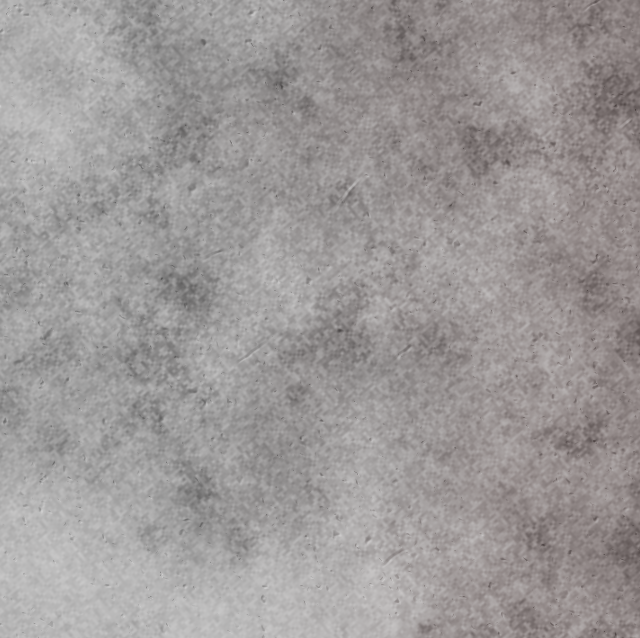
Give the GLSL for this texture, as a Shadertoy shader.

```glsl
// Weathered concrete: a pale, cool left and lower edge fades to a warm, dark right.
// Warped gradients set the broad tone; fractal stains, crumbly grain, clustered
// pits and a few diagonal scratches are layered on top.

const float MID_TONE = 0.622;
const float PALE_GAIN = 0.098;
const float SHADE_GAIN = 0.090;
const float CLOUD_GAIN = 0.21;
const float STAIN_GAIN = 0.075;
const float CRUMB_GAIN = 0.085;
const float GRAIN_GAIN = 0.21;
const float PIT_GAIN = 0.17;
const float GRAIN_CELLS = 205.0;
const int PIT_LAYERS = 4;
const int SCRATCHES = 7;
const vec3 COOL_TINT = vec3(0.002, 0.000, 0.000);
const vec3 WARM_TINT = vec3(0.027, -0.010, -0.013);

vec2 hash2(vec2 p) {
    vec3 q = fract(p.xyx * vec3(0.1031, 0.1030, 0.0973));
    q += dot(q, q.yzx + 33.33);
    return fract((q.xx + q.yz) * q.zy);
}

float noise(vec2 p) {
    vec2 i = floor(p), f = fract(p);
    f = f * f * (3.0 - 2.0 * f);
    float low = mix(hash2(i).x, hash2(i + vec2(1, 0)).x, f.x);
    float high = mix(hash2(i + vec2(0, 1)).x, hash2(i + vec2(1, 1)).x, f.x);
    return mix(low, high, f.y);
}

mat2 rotate(float a) {
    return mat2(cos(a), sin(a), -sin(a), cos(a));
}

float fbm(vec2 p) {
    float sum = 0.0, weight = 0.5;
    for (int i = 0; i < 5; i++) {
        sum += weight * noise(p);
        p = rotate(0.6) * p * 2.03 + 11.7;
        weight *= 0.55;
    }
    return sum * 0.94;
}

// Irregular pits, sparse on each grid layer, each kept inside its cell
float pits(vec2 p, float density) {
    float dark = 0.0, cells = 22.0;
    vec2 wobble = vec2(noise(p * 160.0), noise(p * 160.0 + 40.0)) - 0.5;
    for (int i = 0; i < PIT_LAYERS; i++) {
        vec2 g = p * cells + float(i) * 7.3;
        vec2 place = hash2(floor(g) + 19.0 * float(i));
        vec2 kind = hash2(floor(g) + 71.0 + 23.0 * float(i));
        vec2 q = fract(g) - 0.5 - (place - 0.5) * 0.4;
        q = rotate(-0.8 + 2.6 * (place.y - 0.5)) * (q + wobble * 0.007 * cells);
        q.y *= 1.1 + 0.7 * kind.y;
        float radius = 0.10 + 0.15 * kind.y * kind.y;
        float present = 1.0 - smoothstep(density * 0.8, density, kind.x);
        float blob = 1.0 - smoothstep(radius * 0.1, radius * 1.3, length(q));
        dark = max(dark, present * blob * (0.3 + 0.7 * place.x));
        cells *= 1.48;
    }
    return dark;
}

// Short slanted marks: positive is a bright scrape, negative a dark groove
float scratches(vec2 p) {
    float sum = 0.0;
    for (int i = 0; i < SCRATCHES; i++) {
        vec2 place = hash2(vec2(float(i) * 3.7 + 2.0, 8.0));
        vec2 kind = hash2(vec2(float(i) * 5.1 + 4.0, 31.0));
        vec2 q = rotate(-0.45 - 0.5 * kind.x) * (p - place);
        float halfLength = 0.015 + 0.025 * kind.y;
        q.y += (noise(p * 70.0) - 0.5) * 0.006;
        float along = 1.0 - smoothstep(halfLength * 0.4, halfLength, abs(q.x));
        along *= 0.4 + 0.6 * noise(p * 90.0 + 5.0);
        float groove = 1.0 - smoothstep(0.0006, 0.0038, abs(q.y));
        float lip = 1.0 - smoothstep(0.0004, 0.0028, abs(q.y + 0.0038));
        float bright = step(0.55, kind.x);
        sum += along * mix(lip * 0.5 - groove, groove - lip * 0.4, bright);
    }
    return clamp(sum, -1.0, 1.0);
}

void mainImage(out vec4 fragColor, in vec2 fragCoord) {
    vec2 uv = fragCoord / iResolution.xy;
    vec2 p = fragCoord / iResolution.y;

    // Broad light, with edges broken by warped noise
    vec2 warp = vec2(fbm(p * 5.0 + 3.0), fbm(p * 5.0 + 57.0)) - 0.48;
    vec2 w = uv + warp * 0.55;
    float left = 1.0 - smoothstep(0.0, 0.32, w.x);
    left *= mix(0.3, 1.0, smoothstep(0.10, 0.38, abs(uv.y - 0.48)));
    float bottom = 1.0 - smoothstep(0.05, 0.28, w.y);
    bottom *= 1.0 - smoothstep(0.55, 0.82, w.x);
    float pale = max(left, bottom);
    float shade = 0.85 * smoothstep(0.58, 1.05, w.x);
    shade += 0.45 * smoothstep(0.62, 1.0, w.y) * smoothstep(0.2, 0.6, w.x);
    float tone = MID_TONE + PALE_GAIN * pale - SHADE_GAIN * shade;

    // Cloudy mottling, darker ragged stains and small crumbs
    float rough = 1.0 - 0.6 * pale;
    tone += CLOUD_GAIN * rough * (fbm(p * 7.0 + 20.0) - 0.48);
    float stain = smoothstep(0.50, 0.70, fbm(p * 13.0 + 83.0));
    tone -= STAIN_GAIN * rough * stain;
    tone += CRUMB_GAIN * rough * (fbm(p * 52.0 + 31.0) - 0.48);

    // Grain at two sizes, coarser inside the stains
    vec2 slanted = rotate(-0.7) * p;
    slanted.y *= 1.15;
    float grain = 0.65 * noise(slanted * GRAIN_CELLS);
    grain += 0.35 * noise(rotate(0.9) * p * GRAIN_CELLS * 0.6 + 9.0) - 0.5;
    tone += GRAIN_GAIN * mix(0.3, 1.0, rough) * (0.85 + 0.4 * stain) * grain;

    // Clustered pits with a faint lit rim, then scratches
    float density = 0.07 + 0.22 * smoothstep(0.40, 0.68, fbm(p * 9.0 + 140.0));
    float pit = pits(p, density);
    float rim = max(pits(p + vec2(-0.003, 0.003), density) - pit, 0.0);
    tone += PIT_GAIN * (0.4 * rim - pit) + 0.14 * scratches(p);

    float warmth = smoothstep(0.2, 0.95, uv.x + warp.x * 0.3);
    warmth *= 1.0 - smoothstep(0.52, 0.76, tone) * 0.6;
    vec3 concrete = tone + mix(COOL_TINT, WARM_TINT, warmth);
    fragColor = vec4(clamp(concrete, 0.0, 1.0), 1.0);
}
```
